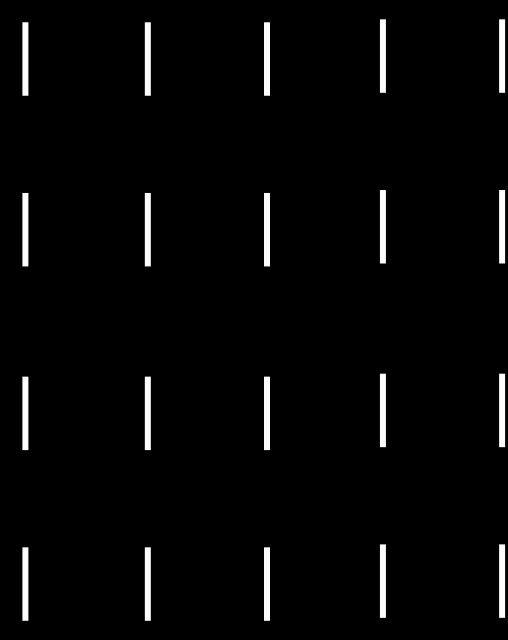
This pattern is drawn by a WebGL 1 fragment shader. Its source:

```glsl
precision highp float;
// Draws a sparse, slightly uneven grid of upright white bars on black.

uniform vec2 u_resolution;

const int COLUMNS = 5;
const int ROWS = 4;
const vec2 FIRST_CENTRE = vec2(0.0500, 0.0874);
const vec2 SPACING = vec2(0.2346, 0.2667);
const vec2 BAR_HALF_SIZE = vec2(0.0059, 0.0574);
const float COLUMN_SHIFT = 0.0064;  // second and third columns sit right
const float ROW_GAP_EXTRA = 0.0203; // wider gap between the middle rows
const float RIGHT_LIFT = 0.0046;    // last two columns sit higher
const vec3 BACKGROUND = vec3(0.0);
const vec3 BAR_COLOUR = vec3(0.994);

// Bar centre in canvas fractions, counted from the lower left
vec2 barCentre(float column, float row) {
  float right = step(2.5, column);
  vec2 nudge = vec2(COLUMN_SHIFT * (step(0.5, column) - right),
                    ROW_GAP_EXTRA * step(1.5, row) + RIGHT_LIFT * right);
  return FIRST_CENTRE + SPACING * vec2(column, row) + nudge;
}

// Antialiased coverage of an axis-aligned box
float boxCoverage(vec2 offset, vec2 halfSize, vec2 pixel) {
  vec2 inside = clamp((halfSize - abs(offset)) / pixel + 0.5, 0.0, 1.0);
  return inside.x * inside.y;
}

// Combined coverage of every bar in the grid
float barGrid(vec2 point, vec2 pixel) {
  float coverage = 0.0;
  for (int row = 0; row < ROWS; row++) {
    for (int column = 0; column < COLUMNS; column++) {
      vec2 centre = barCentre(float(column), float(row));
      coverage = max(coverage, boxCoverage(point - centre, BAR_HALF_SIZE, pixel));
    }
  }
  return coverage;
}

void main() {
  vec2 pixel = 1.0 / u_resolution;
  vec2 point = gl_FragCoord.xy * pixel;
  gl_FragColor = vec4(mix(BACKGROUND, BAR_COLOUR, barGrid(point, pixel)), 1.0);
}
```
